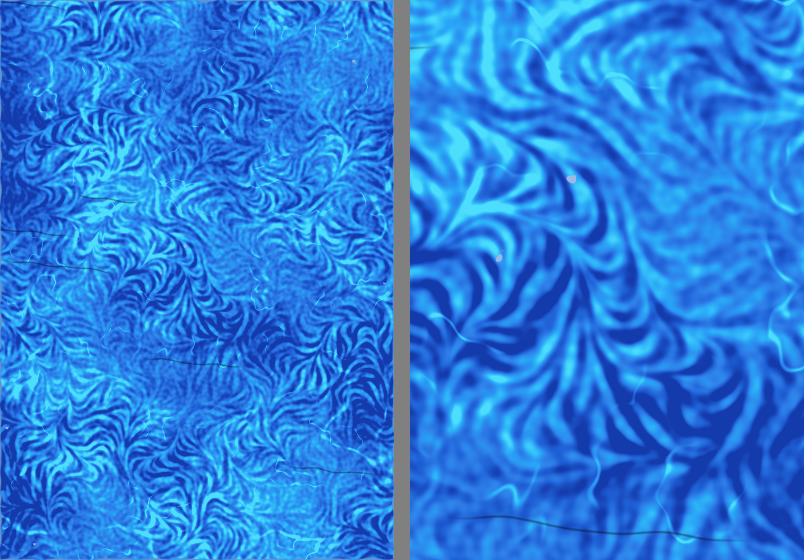
Left, the full canvas; right, a detail of the centre.
This texture is drawn by a Shadertoy shader. Its source:

```glsl
// Blue paint pressed into short, swirling, worm-like streaks with ragged cyan veins and fine cracks.

const int   STREAK_STEPS  = 7;      // samples each way along the flow
const float STREAK_REACH  = 0.021;  // half length of a streak, in canvas widths
const float STREAK_FREQ   = 76.0;
const float STREAK_GAIN   = 9.0;
const float STREAK_FLAT   = 0.35;   // flattens streak tops and steepens their sides
const float FLOW_FREQ     = 5.2;
const float FLOW_TURN     = 6.5;    // radians per unit of noise
const float FLOW_WAVER    = 1.6;
const float GRAIN_GAIN    = 0.9;
const float BROAD_GAIN    = 1.7;
const float PATCH_GAIN    = 1.3;
const float VEIN_FREQ     = 5.0;
const float VEIN_GAIN     = 2.0;
const float THREAD_FREQ   = 13.0;
const float THREAD_GAIN   = 1.5;
const float VEIN_WIDTH    = 0.055;
const float EDGE_SHADE    = 0.7;
const float TONE_SHIFT    = 0.06;
const int   CRACK_COUNT   = 6;
const float CRACK_WIDTH   = 0.001;
const float CRACK_SHADE   = 0.35;
const float FLECK_FREQ    = 16.0;
const float FLECK_SHARE   = 0.03;
const float BORDER_WIDTH  = 0.004;
const vec3  FLECK_COLOR   = vec3(0.62, 0.72, 0.90);
const vec3  BORDER_COLOR  = vec3(0.38, 0.58, 0.82);

// Paint colours from deep to bright, and the tone at which each is reached.
const vec3 PAINT[6] = vec3[6](
    vec3(0.08, 0.23, 0.67), vec3(0.12, 0.38, 0.84), vec3(0.18, 0.50, 0.91),
    vec3(0.16, 0.62, 0.96), vec3(0.19, 0.72, 0.97), vec3(0.30, 0.87, 0.99));
const float PAINT_TONE[6] = float[6](-1.45, -0.6, 0.13, 0.77, 1.25, 1.9);

float hash(vec2 p) {
    vec3 h = fract(p.xyx * 0.1031);
    h += dot(h, h.yzx + 33.33);
    return fract((h.x + h.y) * h.z);
}

float cornerSlope(vec2 cell, vec2 offset) {
    float angle = 6.28319 * hash(cell);
    return dot(vec2(cos(angle), sin(angle)), offset);
}

float gradientNoise(vec2 p) {
    vec2 cell = floor(p), f = p - cell, e = vec2(0.0, 1.0);
    vec2 s = f * f * f * (f * (f * 6.0 - 15.0) + 10.0);
    return mix(mix(cornerSlope(cell, f), cornerSlope(cell + e.yx, f - e.yx), s.x),
               mix(cornerSlope(cell + e.xy, f - e.xy), cornerSlope(cell + e.yy, f - e.yy), s.x), s.y);
}

vec2 flowDirection(vec2 p) {
    float angle = 0.9 + FLOW_TURN * gradientNoise(p * FLOW_FREQ + 17.3)
                + FLOW_WAVER * gradientNoise(p * FLOW_FREQ * 2.7 + 33.9);
    return vec2(cos(angle), sin(angle));
}

// Noise smeared along the flow lines, with a soft taper at both ends.
float streaks(vec2 p) {
    float stepLength = STREAK_REACH / float(STREAK_STEPS);
    float sum = gradientNoise(p * STREAK_FREQ), total = 1.0;
    for (int side = -1; side <= 1; side += 2) {
        vec2 q = p;
        for (int i = 1; i <= STREAK_STEPS; i++) {
            q += float(side) * stepLength * flowDirection(q);
            float weight = 1.0 - float(i) / float(STREAK_STEPS + 1);
            sum += weight * gradientNoise(q * STREAK_FREQ);
            total += weight;
        }
    }
    float s = STREAK_GAIN * sum / total;
    return s * inversesqrt(1.0 + STREAK_FLAT * s * s);
}

// Sparse, ragged ridges that fade in and out.
float veins(vec2 p, float freq) {
    vec2 q = p * freq;
    vec2 warp = vec2(gradientNoise(q * 3.0 + 3.7), gradientNoise(q * 3.0 + 61.2));
    float ridge = abs(gradientNoise(q + 0.25 * warp + 40.6));
    float presence = smoothstep(-0.02, 0.25, gradientNoise(q * 0.7 + 85.4));
    float breaks = clamp(0.8 + 2.2 * gradientNoise(p * 42.0 + freq), 0.0, 1.2);
    return presence * breaks * (1.0 - smoothstep(0.0, VEIN_WIDTH, ridge));
}

// Thin, nearly level cracks at hashed places.
float cracks(vec2 p, float height, float pixel) {
    float cover = 0.0;
    for (int i = 0; i < CRACK_COUNT; i++) {
        float id = float(i);
        vec2 centre = vec2(hash(vec2(id, 5.0)), hash(vec2(id, 9.0)) * height);
        float halfLength = mix(0.06, 0.26, hash(vec2(id, 13.0)));
        vec2 d = p - centre;
        float bend = -0.1 * d.x + 0.012 * gradientNoise(vec2(p.x * 14.0, id * 7.3));
        float line = 1.0 - smoothstep(0.0, CRACK_WIDTH + pixel, abs(d.y - bend));
        cover = max(cover, line * (1.0 - smoothstep(0.6, 1.0, abs(d.x) / halfLength)));
    }
    return cover;
}

float flecks(vec2 p, float pixel) {
    vec2 cell = floor(p * FLECK_FREQ);
    vec2 centre = (cell + 0.2 + 0.6 * vec2(hash(cell + 21.0), hash(cell + 47.0))) / FLECK_FREQ;
    float radius = 0.003 + 0.008 * gradientNoise(p * 130.0);
    float spot = 1.0 - smoothstep(-pixel, pixel, length(p - centre) - radius);
    return spot * step(hash(cell + 73.0), FLECK_SHARE);
}

void mainImage(out vec4 fragColor, in vec2 fragCoord) {
    float pixel = 1.0 / iResolution.x, height = iResolution.y * pixel;
    vec2 p = fragCoord * pixel;
    float sideGap = min(p.x, 1.0 - p.x), edgeGap = min(sideGap, min(p.y, height - p.y));
    // Tone: streaks of varying strength over broad light, mottling and veins.
    float strength = clamp(0.95 + 1.6 * gradientNoise(p * 4.0 + 29.5), 0.4, 1.4);
    float tone = TONE_SHIFT + strength * streaks(p) + GRAIN_GAIN * gradientNoise(p * 95.0 + 11.8);
    tone += BROAD_GAIN * gradientNoise(p * 2.6 + 52.1) + PATCH_GAIN * gradientNoise(p * 9.0 + 7.4);
    tone += VEIN_GAIN * veins(p, VEIN_FREQ) + THREAD_GAIN * veins(p, THREAD_FREQ);
    tone -= EDGE_SHADE * (1.0 - smoothstep(0.0, 0.16, sideGap));

    vec3 color = PAINT[0];
    for (int i = 1; i < 6; i++)
        color = mix(color, PAINT[i], clamp((tone - PAINT_TONE[i - 1]) / (PAINT_TONE[i] - PAINT_TONE[i - 1]), 0.0, 1.0));
    // Surface wear: cracks, pale flecks and a ragged worn border.
    color *= 1.0 - CRACK_SHADE * cracks(p, height, pixel);
    color = mix(color, FLECK_COLOR, flecks(p, pixel));
    float border = BORDER_WIDTH * (0.6 + 2.0 * gradientNoise(p * 24.0 + 95.0));
    color = mix(color, BORDER_COLOR, 1.0 - smoothstep(-pixel, pixel, edgeGap - border));
    fragColor = vec4(color, 1.0);
}
```
